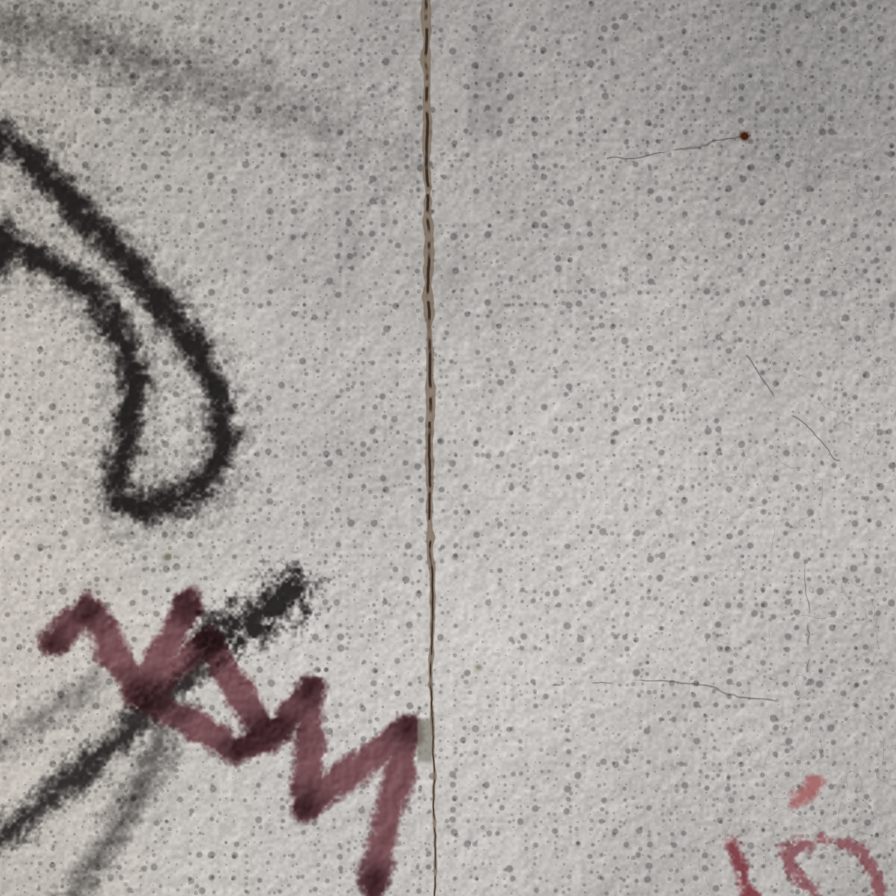
A WebGL 1 fragment shader for this texture:

```glsl
precision highp float;
// Weathered stucco wall with a vertical joint, black spray strokes and maroon paint marks.
uniform vec2 u_resolution;

vec2 at, pen;      // sampled place, current pen place
float dist, turns; // distance to the strokes, density at their ends

float hash(vec2 p) {
  vec3 q = fract(p.xyx * 0.1031);
  q += dot(q, q.yzx + 33.33);
  return fract((q.x + q.y) * q.z);
}

float noise(vec2 p) {
  vec2 i = floor(p), f = fract(p);
  f = f * f * (3.0 - 2.0 * f);
  return mix(mix(hash(i), hash(i + vec2(1, 0)), f.x),
             mix(hash(i + vec2(0, 1)), hash(i + 1.0), f.x), f.y);
}

float fbm(vec2 p) {
  float sum = 0.0, amp = 0.53;
  for (int i = 0; i < 4; i++) {
    sum += amp * noise(p);
    p = mat2(1.6, 1.2, -1.2, 1.6) * p + 17.3;
    amp *= 0.5;
  }
  return sum;
}

float stucco(vec2 p) {
  return 0.6 * noise(p * 85.0) + 0.4 * noise(p * 190.0 + 40.0);
}

float blob(vec2 p, float x, float y, float radius) {
  vec2 e = (p - vec2(x, y)) / radius;
  return exp(-dot(e, e));
}

float cover(float d, float radius, float soft) {
  return 1.0 - smoothstep(radius - soft, radius + soft, d);
}

// Pen strokes gather the nearest distance
void start(float x, float y) {
  pen = vec2(x, y);
  dist = 9.0;
  turns = blob(at, x, y, 0.022);
}

void line(float x, float y) {
  vec2 e = vec2(x, y) - pen, v = at - pen;
  dist = min(dist, length(v - e * clamp(dot(v, e) / dot(e, e), 0.0, 1.0)));
  pen += e;
  turns += blob(at, x, y, 0.022);
}

void bend(float bx, float by, float x, float y) {
  vec2 a = pen, b = vec2(bx, by), c = vec2(x, y);
  for (int i = 1; i <= 9; i++) {
    float t = float(i) / 9.0;
    vec2 next = mix(mix(a, b, t), mix(b, c, t), t);
    line(next.x, next.y);
  }
}

// Scattered round pits, one per grid cell
float pits(vec2 p) {
  vec2 id = floor(p), center = 0.3 + 0.4 * vec2(hash(id + 3.7), hash(id + 91.2));
  float radius = 0.32 * pow(hash(id + 47.0), 3.0);
  return cover(length(fract(p) - center), radius, 0.12) * smoothstep(0.02, 0.15, radius);
}

void main() {
  vec2 p = gl_FragCoord.xy / u_resolution;
  float grain = stucco(p), fine = noise(p * 300.0);
  float relief = grain - stucco(p + vec2(-0.0025, 0.003));

  // Plaster: broad light, stains, relief and pits
  float light = 0.735 - 0.1 * smoothstep(0.55, 1.1, p.y) - 0.08 * blob(p, 1.05, 1.0, 0.4);
  light += 0.035 * blob(p, 0.55, 0.3, 0.4) - 0.07 * blob(p, 1.05, -0.05, 0.3);
  light += 0.09 * (fbm(p * 7.0) - 0.5) + 0.07 * (fine - 0.5) + 0.16 * relief;
  light -= 0.09 * smoothstep(0.45, 0.8, fbm(p * vec2(26, 9))) * blob(p, 0.53, 0.78, 0.2);
  light -= 0.05 * blob(p, 0.4, 0.52, 0.11);
  vec3 color = light * mix(vec3(1.02, 0.99, 0.955), vec3(1.0, 0.985, 0.97), smoothstep(0.0, 0.4, p.x));
  color *= 1.0 - 0.26 * pits(p * 78.0) - 0.18 * pits(p * 125.0 + 5.0);

  // Hairline cracks
  at = p + 0.022 * (vec2(fbm(p * 22.0), fbm(p * 22.0 + 50.0)) - 0.5);
  start(0.62, 0.235);
  bend(0.8, 0.245, 0.89, 0.205);
  float hair = dist;
  start(0.9, 0.25);
  line(0.9, 0.42);
  hair = min(hair, dist);
  start(0.83, 0.6);
  line(0.94, 0.48);
  hair = min(hair, dist);
  start(0.68, 0.82);
  line(0.84, 0.85);
  hair = min(hair, dist);
  color *= 1.0 - 0.3 * cover(hair, 0.0008, 0.0012) * smoothstep(0.25, 0.5, noise(p * 55.0));
  float web = abs(fbm(p * 18.0 + 8.0) - 0.5);
  color *= 1.0 - 0.1 * cover(web, 0.006, 0.01) * smoothstep(0.55, 0.95, p.x);

  // Black spray, broken up by the plaster grain
  at = p + 0.007 * (vec2(noise(p * 45.0), noise(p * 45.0 + 9.0)) - 0.5);
  float rough = 0.022 * (grain - 0.5) + 0.008 * (fine - 0.5);
  start(-0.02, 0.865);
  bend(0.09, 0.78, 0.19, 0.645);
  bend(0.262, 0.555, 0.246, 0.5);
  bend(0.23, 0.437, 0.165, 0.435);
  bend(0.125, 0.43, 0.133, 0.48);
  bend(0.172, 0.6, 0.11, 0.66);
  bend(0.07, 0.715, -0.02, 0.735);
  float ribbon = min(dist, length(at - vec2(-0.005, 0.725)) - 0.016) + rough;
  float black = max(0.93 * cover(ribbon, 0.016, 0.014), 0.3 * cover(ribbon + 1.5 * rough, 0.022, 0.03));
  start(0.24, 0.282);
  line(0.325, 0.34);
  black = max(black, 0.9 * cover(dist + 2.2 * rough, 0.021, 0.02));
  start(-0.02, 0.05);
  bend(0.1, 0.14, 0.25, 0.285);
  black = max(black, 0.85 * cover(dist + rough, 0.013, 0.014));
  start(0.07, -0.02);
  bend(0.13, 0.06, 0.2, 0.21);
  black = max(black, 0.55 * cover(dist + rough, 0.012, 0.02));
  start(-0.02, 0.155);
  line(0.11, 0.24);
  black = max(black, 0.4 * cover(dist + rough, 0.01, 0.022));
  start(-0.02, 0.98);
  bend(0.2, 0.93, 0.46, 0.82);
  float fade = 0.5 - 0.37 * smoothstep(0.05, 0.5, p.x);
  black = max(black, fade * cover(dist + 3.0 * rough, 0.012, 0.055));
  color = mix(color, vec3(0.105, 0.095, 0.095) + 0.12 * max(relief, 0.0), black);

  // Maroon zigzag, denser where the strokes turn
  start(0.06, 0.282);
  line(0.1, 0.32);
  line(0.155, 0.225);
  line(0.21, 0.325);
  pen = vec2(0.155, 0.225);
  line(0.235, 0.285);
  line(0.29, 0.185);
  pen = vec2(0.155, 0.225);
  line(0.265, 0.163);
  line(0.315, 0.185);
  line(0.346, 0.232);
  line(0.342, 0.1);
  line(0.455, 0.187);
  line(0.417, 0.015);
  vec3 maroon = mix(vec3(0.44, 0.275, 0.3), vec3(0.2, 0.09, 0.11), min(turns, 1.0)) + 0.15 * relief;
  color = mix(color, maroon * (1.0 - 0.45 * black), 0.9 * cover(dist + 0.45 * rough, 0.0165, 0.006));

  // Red dabs in the lower right
  start(0.815, 0.06);
  line(0.842, -0.01);
  pen = vec2(0.893, 0.108);
  line(0.913, 0.125);
  float red = 0.8 * cover(dist + 0.5 * rough, 0.008, 0.005);
  start(0.915, -0.005);
  line(0.872, 0.045);
  bend(0.97, 0.095, 0.985, -0.01);
  red = max(red, 0.6 * cover(dist + 0.7 * rough, 0.006, 0.005));
  color = mix(color, mix(vec3(0.46, 0.16, 0.2), vec3(0.64, 0.36, 0.37), smoothstep(0.05, 0.11, p.y)), red);

  // Vertical joint with crumbling tan edges
  float filler = cover(abs(p.x - 0.474), 0.008, 0.002) * cover(abs(p.y - 0.173), 0.024, 0.004);
  color = mix(color, vec3(0.52, 0.51, 0.47), 0.75 * filler);
  float joint = abs(p.x - 0.484 + 0.009 * p.y - 0.007 * (fbm(vec2(p.y * 28.0, 2)) - 0.5));
  float width = mix(0.0008, 0.0026, smoothstep(0.1, 0.6, p.y));
  color = mix(color, vec3(0.48, 0.41, 0.34), 0.75 * cover(joint, width * (1.0 + 1.6 * noise(p.yy * 60.0)), 0.0012));
  float gap = cover(joint, width * 0.6, 0.0012) * smoothstep(0.15, 0.5, noise(p.yy * 75.0 + 7.0));
  color = mix(color, vec3(0.17, 0.13, 0.11), 0.85 * gap);

  // Rust fleck and small chips
  color = mix(color, vec3(0.25, 0.12, 0.07), min(1.0, 2.0 * blob(p, 0.831, 0.848, 0.004)));
  float chips = blob(at, 0.534, 0.254, 0.004) + blob(at, 0.188, 0.378, 0.005);
  color = mix(color, vec3(0.46, 0.45, 0.36), 0.7 * min(chips, 1.0));
  gl_FragColor = vec4(color, 1.0);
}
```
